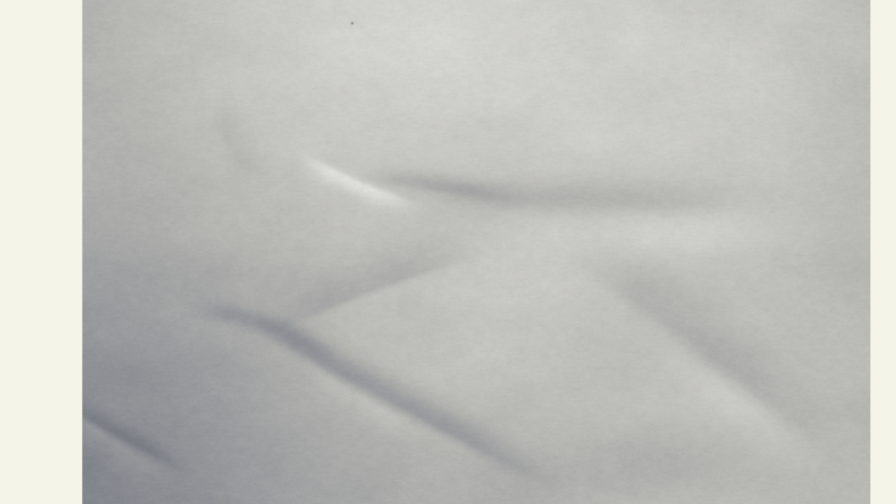
Write a Shadertoy shader that draws this texture.

```glsl
// A sheet of softly creased grey paper on a cream ground.
// Broad Gaussian lights set the tone, one-sided folds add the creases,
// and value noise gives mottling, fibres and grain.

float hash(vec2 p) {
    vec3 q = fract(vec3(p.xyx) * 0.1031);
    q += dot(q, q.yzx + 33.33);
    return fract((q.x + q.y) * q.z);
}

float noise(vec2 p) {
    vec2 i = floor(p), f = fract(p);
    f = f * f * (3.0 - 2.0 * f);
    return mix(mix(hash(i), hash(i + vec2(1, 0)), f.x),
               mix(hash(i + vec2(0, 1)), hash(i + vec2(1, 1)), f.x), f.y);
}

float fbm(vec2 p) {
    float sum = 0.0, amp = 0.5;
    for (int i = 0; i < 5; i++) {
        sum += amp * noise(p);
        p = mat2(1.6, 1.2, -1.2, 1.6) * p + 7.3;
        amp *= 0.5;
    }
    return sum;
}

// Soft elliptical pool of light or shade
float pool(vec2 p, vec2 centre, vec2 radius) {
    vec2 q = (p - centre) / radius;
    return exp(-dot(q, q));
}

// Bent crease from a to b, with separate widths above and below its ridge
float fold(vec2 p, vec2 a, vec2 b, float bend, float above, float below) {
    vec2 v = b - a;
    float t = dot(p - a, v) / dot(v, v);
    float s = clamp(t, 0.0, 1.0);
    float d = dot(p - a, vec2(-v.y, v.x)) / length(v) - bend * 4.0 * s * (1.0 - s);
    float w = d > 0.0 ? above : below;
    return exp(-d * d / (w * w)) * smoothstep(-0.1, 0.3, t) * (1.0 - smoothstep(0.65, 1.15, t));
}

float paperTone(vec2 p) {
    // Broad lighting
    float tone = 0.745;
    tone += 0.075 * pool(p, vec2(0.82, 0.98), vec2(0.50, 0.33));
    tone += 0.030 * pool(p, vec2(1.40, 0.85), vec2(0.40, 0.25));
    tone -= 0.170 * pool(p, vec2(0.15, 0.0), vec2(0.65, 0.45));
    tone -= 0.055 * (1.0 - smoothstep(0.15, 0.70, p.x));
    tone -= 0.030 * smoothstep(1.50, 1.75, p.x);
    tone -= 0.045 * pool(p, vec2(1.36, 0.08), vec2(0.30, 0.08));
    tone -= 0.035 * pool(p, vec2(1.05, 0.02), vec2(0.25, 0.10));

    // Raised areas between the folds
    tone += 0.045 * pool(p, vec2(1.32, 0.54), vec2(0.20, 0.06));
    tone += 0.035 * pool(p, vec2(0.98, 0.44), vec2(0.20, 0.09));
    tone += 0.035 * pool(p, vec2(0.86, 0.27), vec2(0.20, 0.12));

    // Upper crease: bright ridge and long shadow
    tone += 0.100 * fold(p, vec2(0.60, 0.69), vec2(0.82, 0.593), -0.006, 0.009, 0.022);
    tone -= 0.070 * fold(p, vec2(0.71, 0.650), vec2(1.02, 0.605), 0.004, 0.022, 0.014);
    tone -= 0.075 * fold(p, vec2(0.80, 0.618), vec2(1.52, 0.600), -0.006, 0.040, 0.030);
    tone -= 0.030 * fold(p, vec2(0.43, 0.80), vec2(0.51, 0.64), -0.008, 0.035, 0.022);

    // Middle crease, crisp on its lower side
    tone -= 0.065 * fold(p, vec2(0.55, 0.350), vec2(0.93, 0.490), 0.008, 0.055, 0.010);

    // Lower-left diagonal crease
    tone -= 0.080 * fold(p, vec2(0.38, 0.390), vec2(0.66, 0.290), 0.018, 0.020, 0.020);
    tone -= 0.110 * fold(p, vec2(0.52, 0.348), vec2(1.06, 0.055), 0.0, 0.036, 0.014);
    tone += 0.035 * fold(p, vec2(0.60, 0.275), vec2(0.84, 0.135), 0.0, 0.010, 0.030);

    // Right diagonal crease
    tone -= 0.065 * fold(p, vec2(1.14, 0.500), vec2(1.62, 0.140), 0.006, 0.075, 0.025);
    tone += 0.030 * fold(p, vec2(1.28, 0.335), vec2(1.62, 0.085), 0.0, 0.025, 0.045);

    // Corner crease
    tone -= 0.060 * fold(p, vec2(0.12, 0.205), vec2(0.36, 0.070), 0.0, 0.020, 0.009);
    tone += 0.045 * fold(p, vec2(0.12, 0.185), vec2(0.34, 0.050), 0.0, 0.010, 0.035);
    return tone;
}

void mainImage(out vec4 fragColor, in vec2 fragCoord) {
    vec2 p = fragCoord / iResolution.y;
    float pixel = 1.0 / iResolution.y;
    float x = fragCoord.x / iResolution.x;

    // Paper surface
    float tone = paperTone(p);
    tone += 0.050 * (fbm(p * vec2(7.0, 11.0)) - 0.48);
    tone += 0.024 * (fbm(p * vec2(60.0, 75.0)) - 0.48);
    tone += 0.012 * (noise(p * vec2(90.0, 260.0)) - 0.5);
    tone += 0.014 * (noise(p * 280.0) - 0.5);
    tone -= 0.22 * pool(p, vec2(0.699, 0.954), vec2(0.003));

    // Cool shadows, warm lights
    vec3 tint = mix(vec3(-0.012, 0.0, 0.026), vec3(0.004, 0.003, -0.012), smoothstep(0.50, 0.74, tone));
    vec3 paper = vec3(tone) + tint;

    // Cream margins on both sides
    float edge = pixel * iResolution.y / iResolution.x;
    float sheet = smoothstep(-edge, edge, x - 0.0918) * smoothstep(-edge, edge, 0.9714 - x);
    fragColor = vec4(mix(vec3(0.962, 0.955, 0.908), paper, sheet), 1.0);
}
```
